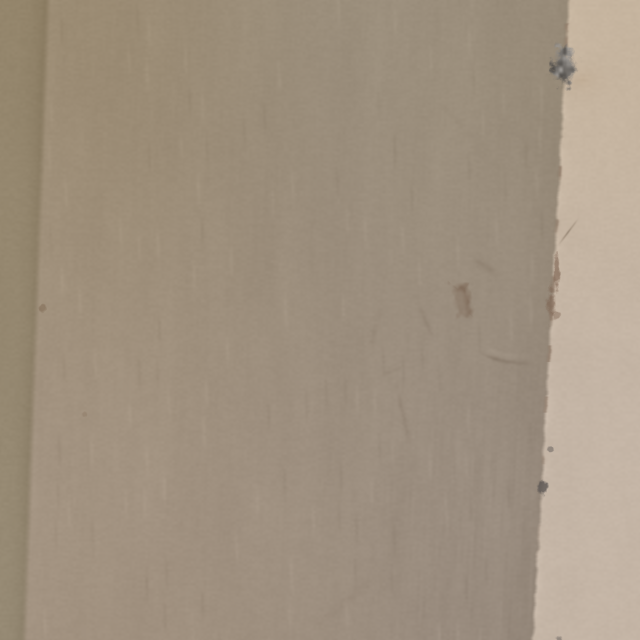
A WebGL 1 fragment shader for this texture:

```glsl
precision highp float;
uniform vec2 u_resolution;

float hash(vec2 p) {
  return fract(sin(dot(p, vec2(127.1, 311.7))) * 43758.5453);
}

float noise(vec2 p) {
  vec2 i = floor(p), f = fract(p);
  f = f * f * (3.0 - 2.0 * f);
  return mix(mix(hash(i), hash(i + vec2(1.0, 0.0)), f.x),
             mix(hash(i + vec2(0.0, 1.0)), hash(i + 1.0), f.x), f.y);
}

float fbm(vec2 p) {
  float sum = 0.0, amp = 0.5;
  for (int i = 0; i < 4; i++) {
    sum += amp * noise(p);
    p = p * 2.03 + 7.3;
    amp *= 0.5;
  }
  return sum;
}

// Broken, tapered soft stroke from a to b
float scratch(vec2 p, vec2 a, vec2 b, float width) {
  vec2 d = b - a;
  float t = clamp(dot(p - a, d) / dot(d, d), 0.0, 1.0);
  float dist = length(p - a - d * t) / width;
  float taper = smoothstep(0.0, 0.35, t) * smoothstep(1.0, 0.55, t);
  return exp(-dist * dist * 3.0) * taper * (0.2 + 1.3 * noise(p * 80.0));
}

// Ragged elliptical spot
float chip(vec2 p, vec2 center, vec2 radius) {
  float ragged = 1.5 * (fbm(p * 100.0) - 0.47);
  return 1.0 - smoothstep(0.5, 1.2, length((p - center) / radius) + ragged);
}

void main() {
  vec2 uv = gl_FragCoord.xy / u_resolution;
  float px = 1.0 / u_resolution.y;

  // Distances from the two slanted borders
  float left = uv.x - (0.038 + 0.037 * uv.y);
  float rough = (fbm(vec2(uv.y * 75.0, 3.0)) - 0.47) * 0.006;
  float right = uv.x - (0.833 + 0.056 * uv.y) - rough;

  // Central panel: broad tint, vertical brushing and blotches
  vec3 low = mix(vec3(0.635, 0.573, 0.503), vec3(0.598, 0.546, 0.494), smoothstep(0.1, 0.85, uv.x));
  vec3 high = mix(vec3(0.608, 0.546, 0.452), vec3(0.606, 0.556, 0.484), smoothstep(0.1, 0.6, uv.x));
  vec3 panel = mix(low, high, smoothstep(0.15, 1.0, uv.y));
  vec2 leaning = vec2(uv.x - 0.05 * uv.y, uv.y);
  float brush = fbm(leaning * vec2(26.0, 5.0)) - 0.47;
  float fine = noise(leaning * vec2(200.0, 22.0)) - 0.5;
  float worn = smoothstep(0.5, 0.75, uv.x) * smoothstep(0.6, 0.2, uv.y);
  panel += brush * 0.024 + fine * (0.006 + 0.012 * worn);
  panel += (fbm(uv * vec2(9.0, 6.0) + 4.0) - 0.47) * vec3(0.014, 0.016, 0.012);

  // Sparse short brush marks, light and dark
  vec2 grid = leaning * vec2(34.0, 15.0) + vec2(0.0, hash(vec2(floor(leaning.x * 34.0), 5.0)));
  vec2 cell = floor(grid), f = fract(grid) - 0.5;
  float pick = hash(cell + 2.0);
  float mark = exp(-pow((f.x + (pick - 0.5) * 0.4 + f.y * 0.2) * 9.0, 2.0)) * smoothstep(0.5, 0.1, abs(f.y));
  panel += mark * (step(0.86, pick) - step(pick, 0.14)) * 0.016;

  panel += 0.014 * exp(-max(left, 0.0) * 70.0);
  panel -= 0.016 * smoothstep(-0.08, 0.0, right);

  // Scuffs on the panel
  float scuff = scratch(uv, vec2(0.646, 0.545), vec2(0.682, 0.458), 0.007) * 0.38;
  scuff += scratch(uv, vec2(0.616, 0.415), vec2(0.644, 0.290), 0.007) * 0.38;
  scuff += scratch(uv, vec2(0.597, 0.525), vec2(0.576, 0.448), 0.008) * 0.3;
  scuff += scratch(uv, vec2(0.592, 0.413), vec2(0.635, 0.430), 0.007) * 0.3;
  scuff += scratch(uv, vec2(0.735, 0.600), vec2(0.786, 0.565), 0.010) * 0.35;
  scuff += scratch(uv, vec2(0.685, 0.840), vec2(0.750, 0.775), 0.007) * 0.2;
  scuff += scratch(uv, vec2(0.480, 0.010), vec2(0.610, 0.120), 0.014) * 0.2;
  vec2 arc = vec2(uv.x, uv.y - 4.0 * pow(uv.x - 0.805, 2.0));
  scuff += scratch(arc, vec2(0.745, 0.437), vec2(0.840, 0.431), 0.006) * 0.75;
  panel -= scuff * vec3(0.075, 0.08, 0.08);
  panel += 0.02 * scratch(arc, vec2(0.745, 0.447), vec2(0.840, 0.441), 0.007);

  // Brown slanted patch with a darker rim
  vec2 q = uv - vec2(0.723, 0.530);
  q.x += q.y * 0.18;
  float box = max(abs(q.x) - 0.012, abs(q.y) - 0.025) + (noise(uv * 140.0) - 0.5) * 0.009;
  float patchMask = 1.0 - smoothstep(-0.006, 0.005, box);
  float rim = smoothstep(-0.002, 0.012, q.x) + smoothstep(0.010, 0.022, q.y);
  panel = mix(panel, vec3(0.47, 0.38, 0.31), patchMask * (0.3 + 0.4 * min(rim, 1.0)));

  // Left strip with a shaded crease
  vec3 strip = mix(vec3(0.598, 0.550, 0.465), vec3(0.580, 0.522, 0.420), uv.y);
  strip += (fbm(vec2(uv.x * 30.0, uv.y * 6.0)) - 0.47) * 0.016;
  strip -= 0.055 * exp(min(left, 0.0) * 70.0);
  vec3 col = mix(strip, panel, smoothstep(-0.005 - px, 0.005 + px, left));

  // Pale right wall with a light, broken lip
  vec3 wall = mix(vec3(0.768, 0.708, 0.648), vec3(0.776, 0.708, 0.624), smoothstep(0.3, 1.0, uv.y));
  wall += (fbm(uv * vec2(18.0, 14.0)) - 0.47) * 0.02;
  wall += 0.05 * exp(-max(right, 0.0) * 180.0) * noise(vec2(uv.y * 45.0, 2.0));
  wall -= 0.11 * scratch(uv, vec2(0.871, 0.615), vec2(0.907, 0.663), 0.003);
  wall -= vec3(0.02, 0.03, 0.04) * exp(-length((uv - vec2(0.91, 0.875)) * vec2(1.0, 1.6)) * 45.0);
  col = mix(col, wall, smoothstep(-0.0025 - px, 0.0025 + px, right));

  // Flaked brown paint along the right border
  float flakes = smoothstep(0.50, 0.75, noise(vec2(uv.y * 75.0, 9.0)));
  flakes *= exp(-pow(right / 0.003, 2.0)) * smoothstep(0.05, 0.45, uv.y);
  col = mix(col, vec3(0.50, 0.41, 0.34), flakes * 0.5);
  float brown = chip(uv, vec2(0.870, 0.575), vec2(0.005, 0.028));
  brown = max(brown, chip(uv, vec2(0.861, 0.525), vec2(0.007, 0.026)));
  brown = max(brown, 0.7 * chip(uv, vec2(0.869, 0.506), vec2(0.006, 0.006)));
  col = mix(col, vec3(0.49, 0.39, 0.32), brown * 0.65);

  // Grey chips and small specks
  float grey = chip(uv, vec2(0.880, 0.899), vec2(0.018, 0.031));
  vec3 greyTone = vec3(0.46, 0.45, 0.44) + (noise(uv * vec2(170.0, 110.0)) - 0.5) * 0.32;
  col = mix(col, greyTone, grey * 0.9);
  float dark = chip(uv, vec2(0.847, 0.241), vec2(0.008, 0.013));
  dark = max(dark, 0.6 * chip(uv, vec2(0.860, 0.298), vec2(0.005, 0.004)));
  dark = max(dark, 0.6 * chip(uv, vec2(0.873, 0.001), vec2(0.006, 0.005)));
  col = mix(col, vec3(0.36, 0.34, 0.33), dark * 0.8);
  float speck = chip(uv, vec2(0.066, 0.518), vec2(0.006, 0.007));
  speck = max(speck, 0.5 * chip(uv, vec2(0.133, 0.352), vec2(0.005)));
  col = mix(col, vec3(0.47, 0.38, 0.29), speck * 0.45);

  // Faint woven grain
  col += (noise(uv * vec2(110.0, 230.0)) + noise(uv * 240.0) - 1.0) * 0.011;
  gl_FragColor = vec4(col, 1.0);
}
```
